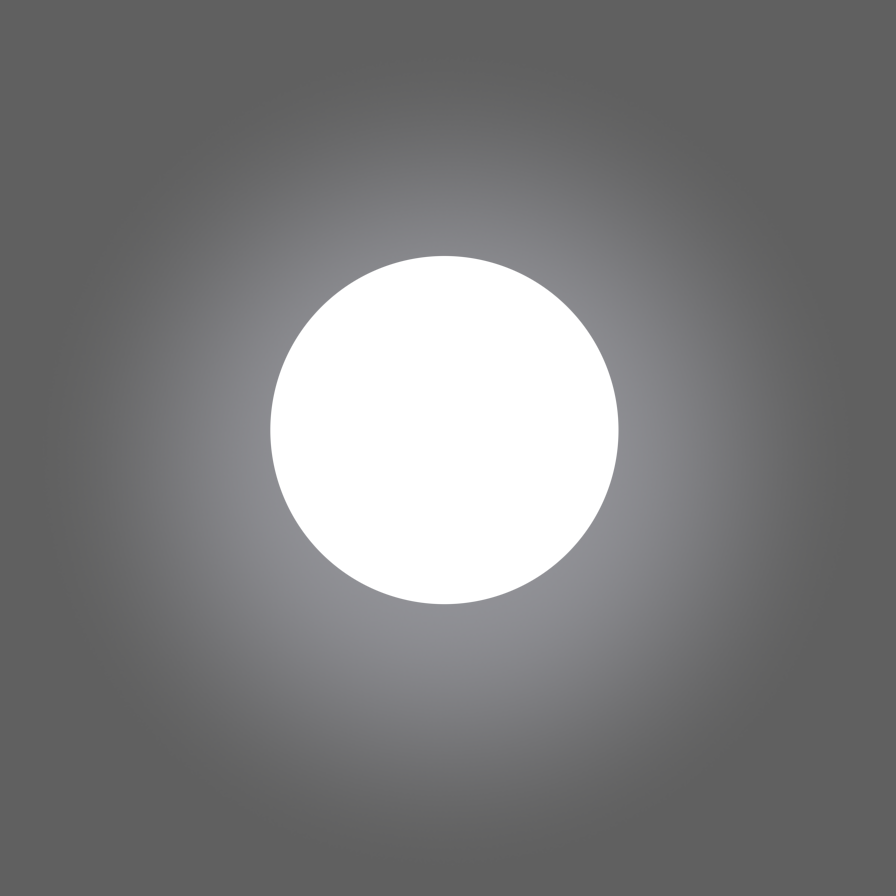
A WebGL 2 fragment shader for this background:

```glsl
#version 300 es
precision highp float;

uniform vec2 u_resolution;
out vec4 fragColor;

const vec3 BACKDROP = vec3(0.376, 0.376, 0.376);
const vec3 GLOW = vec3(0.570, 0.572, 0.592);
const vec3 DISC = vec3(1.0);

const vec2 DISC_CENTER = vec2(0.496, 0.520);
const float DISC_RADIUS = 0.1943;
const vec2 GLOW_CENTER = vec2(0.499, 0.486);
const float GLOW_INNER = 0.13;
const float GLOW_OUTER = 0.47;

// Signed distance to a circle
float circleDistance(vec2 p, vec2 center, float radius) {
    return length(p - center) - radius;
}

// Antialiased coverage of a signed distance
float coverage(float dist, float pixel) {
    return 1.0 - smoothstep(-0.75 * pixel, 0.75 * pixel, dist);
}

// Soft radial falloff from one inside to zero outside
float softGlow(vec2 p, vec2 center, float inner, float outer) {
    return 1.0 - smoothstep(inner, outer, length(p - center));
}

// Gradient noise
vec2 hashGradient(vec2 cell) {
    float angle = 6.2832 * fract(sin(dot(cell, vec2(127.1, 311.7))) * 43758.5);
    return vec2(cos(angle), sin(angle));
}

float gradientNoise(vec2 p) {
    vec2 cell = floor(p);
    vec2 f = fract(p);
    vec2 w = f * f * f * (f * (f * 6.0 - 15.0) + 10.0);
    float a = dot(hashGradient(cell), f);
    float b = dot(hashGradient(cell + vec2(1.0, 0.0)), f - vec2(1.0, 0.0));
    float c = dot(hashGradient(cell + vec2(0.0, 1.0)), f - vec2(0.0, 1.0));
    float d = dot(hashGradient(cell + vec2(1.0, 1.0)), f - vec2(1.0, 1.0));
    return mix(mix(a, b, w.x), mix(c, d, w.x), w.y);
}

void main() {
    float scale = min(u_resolution.x, u_resolution.y);
    vec2 p = (gl_FragCoord.xy - 0.5 * u_resolution) / scale + 0.5;

    // Halo over the grey backdrop, with faint grain against banding
    float halo = softGlow(p, GLOW_CENTER, GLOW_INNER, GLOW_OUTER);
    vec3 color = mix(BACKDROP, GLOW, halo);
    color += 0.002 * gradientNoise(p * 300.0);

    // Bright disc
    float disc = circleDistance(p, DISC_CENTER, DISC_RADIUS);
    color = mix(color, DISC, coverage(disc, 1.0 / scale));

    fragColor = vec4(color, 1.0);
}
```
